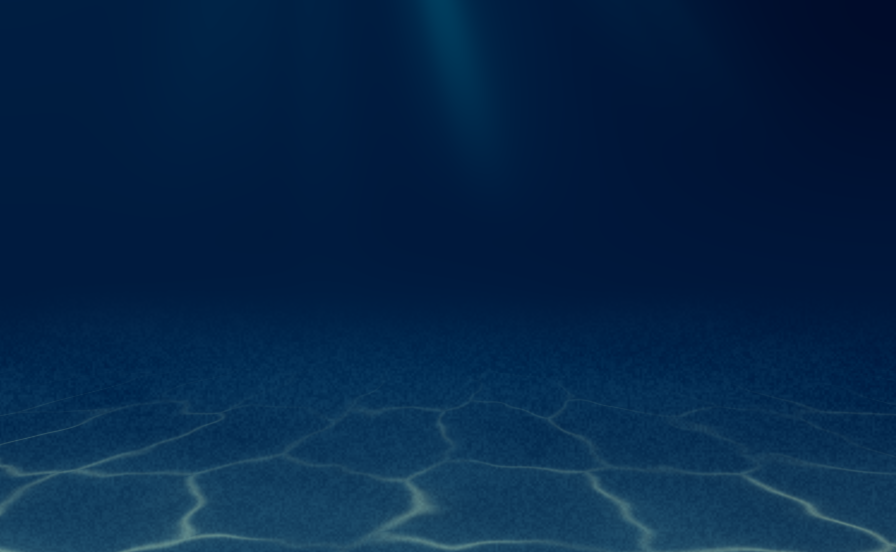
A WebGL 1 fragment shader for this background:

```glsl
precision highp float;

uniform vec2 u_resolution;

#define HORIZON 0.473
#define ROW_STEP 0.38
#define CELL_WIDTH 0.93
#define CELL_JITTER 0.28
#define LINE_WIDTH 0.055
#define GRAIN_SCALE 230.0
#define GRAIN_AMOUNT 0.055
#define RAY_SOURCE vec2(0.549, 1.95)
#define DEEP_WATER vec3(0.0, 0.092, 0.232)
#define FAR_SAND vec3(0.005, 0.165, 0.315)
#define NEAR_SAND vec3(0.085, 0.262, 0.385)
#define CAUSTIC_LIGHT vec3(0.25, 0.235, 0.13)

float hash(vec2 p) {
    vec3 q = fract(p.xyx * 0.1031);
    q += dot(q, q.yzx + 33.33);
    return fract((q.x + q.y) * q.z);
}

float noise(vec2 p) {
    vec2 cell = floor(p);
    vec2 f = fract(p);
    f = f * f * (3.0 - 2.0 * f);
    float low = mix(hash(cell), hash(cell + vec2(1.0, 0.0)), f.x);
    float high = mix(hash(cell + vec2(0.0, 1.0)), hash(cell + 1.0), f.x);
    return mix(low, high, f.y);
}

// Gap between the two nearest seeds of staggered rows: zero on cell borders
float cellBorder(vec2 p) {
    float nearest = 9.0;
    float second = 9.0;
    for (int j = -1; j <= 1; j++) {
        float row = floor(p.y) + float(j);
        float shift = 0.25 * (row + 1.0);
        for (int i = -1; i <= 1; i++) {
            float column = floor(p.x - shift + 0.5) + float(i);
            vec2 id = vec2(column, row) + 40.0;
            vec2 jitter = vec2(hash(id), hash(id + 17.0)) - 0.5;
            vec2 seed = vec2(column + shift, row + 0.5) + CELL_JITTER * jitter;
            float d = length(p - seed);
            second = min(second, max(nearest, d));
            nearest = min(nearest, d);
        }
    }
    return second - nearest;
}

// Soft beam: position across the fan, its centre, half width and lower end
float beam(float across, float centre, float width, float end, float y) {
    float x = (across - centre) / width;
    return exp(-x * x) * smoothstep(end, 1.05, y);
}

vec3 waterColor(vec2 p, vec2 uv) {
    vec3 color = DEEP_WATER;
    color += vec3(0.0, 0.025, 0.025) * smoothstep(0.7, 0.0, uv.x) * uv.y;
    float corner = smoothstep(0.55, 1.0, uv.x) * smoothstep(0.4, 1.0, uv.y);
    color -= vec3(0.0, 0.045, 0.065) * corner;

    // Light fanning out below the surface
    vec2 fromSource = p - RAY_SOURCE;
    float across = fromSource.x * (RAY_SOURCE.y - 1.0) / -fromSource.y;
    float light = beam(across, 0.245, 0.05, 0.55, p.y);
    light += 0.35 * beam(across, 0.27, 0.13, 0.5, p.y);
    light += 0.3 * beam(across, -0.13, 0.12, 0.5, p.y);
    light += 0.22 * beam(across, 0.03, 0.05, 0.3, p.y);
    light += 0.35 * beam(across, 0.62, 0.12, 0.65, p.y);
    light *= 0.85 + 0.3 * noise(vec2(across * 30.0, 4.0));
    return color + vec3(0.0, 0.105, 0.095) * light;
}

// Wavering net of light laid on the receding floor
float caustics(vec2 p, float middle) {
    float depth = max(HORIZON - p.y, 0.02);
    vec2 ground = vec2((p.x - middle) / (depth * CELL_WIDTH),
                       log(0.464 / depth) / ROW_STEP);
    vec2 bend = vec2(noise(ground * 2.3 + 20.0), noise(ground * 2.3 + 51.0));
    vec2 ripple = vec2(noise(ground * 6.0 + 70.0), noise(ground * 6.0 + 93.0));
    float border = cellBorder(ground + 0.3 * (bend - 0.5) + 0.09 * (ripple - 0.5));
    float core = exp(-pow(border / LINE_WIDTH, 2.0));
    float halo = exp(-border / (LINE_WIDTH * 3.0));
    float strength = smoothstep(0.15, 0.8, noise(ground * 1.7 + 33.0));
    float nearness = smoothstep(0.37, 0.06, p.y);
    return (0.75 * core + 0.3 * halo) * (0.25 + 0.75 * strength) * nearness;
}

vec3 floorColor(vec2 p, vec2 uv, float middle) {
    vec3 color = mix(NEAR_SAND, FAR_SAND, smoothstep(0.0, 0.36, p.y));
    float patches = noise(p * vec2(5.0, 14.0) + 8.0) - 0.5;
    float grain = noise(p * GRAIN_SCALE) - 0.5;
    grain += 0.5 * (noise(p * GRAIN_SCALE * 0.45 + 12.0) - 0.5);
    color += vec3(0.6, 0.9, 0.8) * (0.04 * patches + GRAIN_AMOUNT * grain);
    color -= vec3(0.01, 0.025, 0.025) * smoothstep(0.6, 1.0, uv.x);
    return color + CAUSTIC_LIGHT * caustics(p, middle);
}

void main() {
    vec2 uv = gl_FragCoord.xy / u_resolution;
    float aspect = u_resolution.x / u_resolution.y;
    vec2 p = vec2(uv.x * aspect, uv.y);

    // The floor dissolves into the water, with a faint glow at the seam
    float floorMix = smoothstep(0.49, 0.3, uv.y + 0.03 * (noise(p * 7.0) - 0.5));
    vec3 color = mix(waterColor(p, uv), floorColor(p, uv, 0.5 * aspect), floorMix);
    vec2 seam = (uv - vec2(0.42, 0.4)) / vec2(0.28, 0.11);
    color += vec3(0.0, 0.022, 0.025) * exp(-dot(seam, seam));
    gl_FragColor = vec4(max(color, 0.0), 1.0);
}
```
